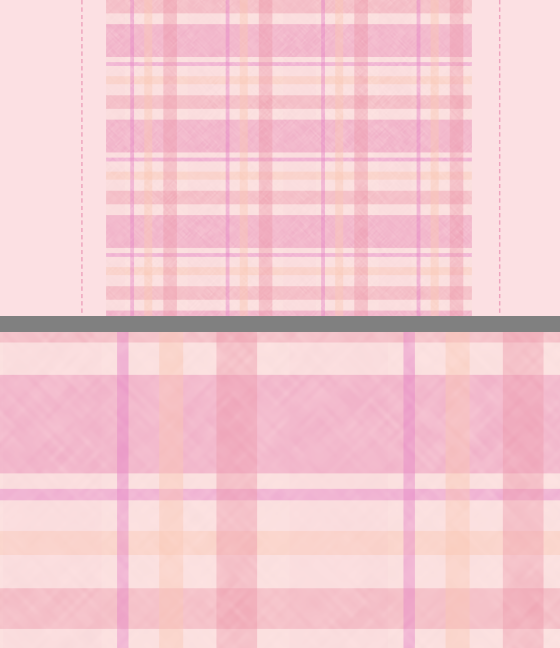
Top, the full canvas; bottom, a detail of the centre.
A WebGL 2 fragment shader for this pattern:

```glsl
#version 300 es
precision highp float;
// A pastel plaid panel between two dashed seams on a plain pink ground.
// One set of translucent stripes is laid across and then down, and
// crossed diagonal strokes vary the strength of the dye.
uniform vec2 u_resolution;
out vec4 fragColor;

float hash(vec2 p) {
  p = fract(p * vec2(0.1031, 0.1137));
  p += dot(p, p.yx + 33.33);
  return fract((p.x + p.y) * p.x * 7.31);
}

float noise(vec2 p) {
  vec2 i = floor(p), f = fract(p);
  f = f * f * (3.0 - 2.0 * f);
  return mix(mix(hash(i), hash(i + vec2(1, 0)), f.x),
             mix(hash(i + vec2(0, 1)), hash(i + vec2(1, 1)), f.x), f.y);
}

// Coverage of a signed distance, smoothed over one pixel
float cover(float d, float pixel) {
  return clamp(0.5 - d / pixel, 0.0, 1.0);
}

// Stripe repeating once per unit
float stripe(float x, float center, float halfWidth, float pixel) {
  return cover(abs(fract(x - center + 0.5) - 0.5) - halfWidth, pixel);
}

// Dye one direction of the plaid over the cloth
vec3 dye(vec3 cloth, float x, float wideStrength, float wear, float pixel) {
  cloth = mix(cloth, vec3(0.92, 0.58, 0.73), wideStrength * wear * stripe(x, 0.425, 0.172, pixel));
  cloth = mix(cloth, vec3(0.90, 0.52, 0.78), 0.45 * wear * stripe(x, 0.671, 0.020, pixel));
  cloth = mix(cloth, vec3(0.98, 0.78, 0.70), 0.42 * wear * stripe(x, 0.840, 0.042, pixel));
  return mix(cloth, vec3(0.93, 0.60, 0.67), 0.42 * wear * stripe(x, 0.069, 0.071, pixel));
}

// Crossed brush strokes, centered on zero, stronger in some patches
float hatching(vec2 p) {
  vec2 d = vec2(p.x + p.y, p.x - p.y) + 40.0;
  float strokes = noise(d * vec2(8.0, 44.0)) + noise(d.yx * vec2(8.0, 44.0) + 71.0) - 1.0;
  return strokes * mix(0.35, 1.0, noise(p * 5.0 + 13.0));
}

void main() {
  // One unit is one plaid repeat, with y running down from the top
  float scale = 3.31 / u_resolution.y;
  vec2 p = vec2(gl_FragCoord.x, u_resolution.y - gl_FragCoord.y) * scale;

  // Ground with two dashed seams
  vec3 color = vec3(0.988, 0.878, 0.890);
  float seam = min(abs(p.x - 0.858), abs(p.x - 5.234)) - 0.0075;
  float dash = (abs(fract(p.y * 13.0) - 0.3) - 0.3) / 13.0;
  color = mix(color, vec3(0.93, 0.64, 0.74), cover(seam, scale) * cover(dash, scale));

  // Plaid panel
  float strokes = hatching(p);
  float wear = 1.0 + 0.3 * strokes;
  vec3 cloth = vec3(0.984, 0.878, 0.876) - 0.012 * strokes;
  cloth = dye(cloth, p.y, 0.50, wear, scale);
  cloth = dye(cloth, p.x - 0.713, 0.04, wear, scale);
  float panel = cover(abs(p.x - 3.027) - 1.916, scale);
  fragColor = vec4(mix(color, cloth, panel), 1.0);
}
```
